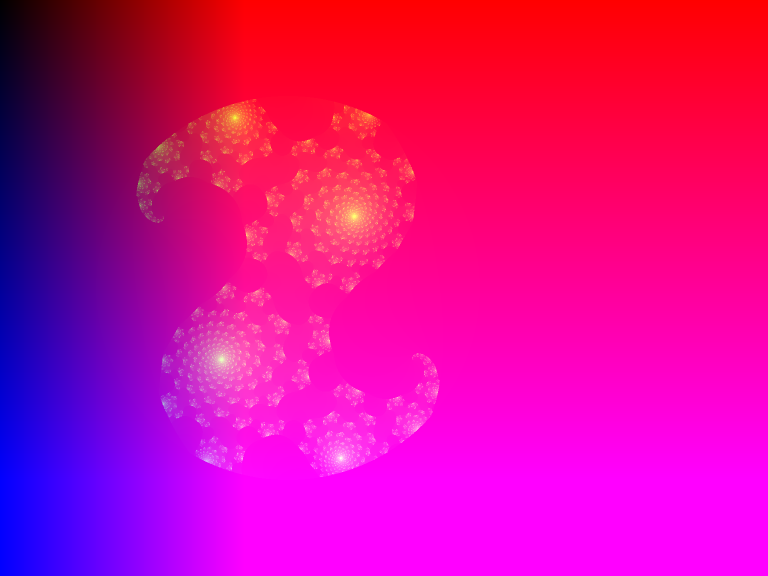
Give the GLSL for this background, as a WebGL 1 fragment shader.

```glsl
precision highp float;

// A twin-spiral Julia set glowing in green over a red and blue gradient.
// Red ramps in from the left, blue from the top down; green is the
// escape count of z*z + c, averaged over a small grid inside each pixel.

uniform vec2 u_resolution;

const int MAX_STEPS = 256;
const int GRID = 2;                          // samples per pixel side
const vec2 JULIA_SEED = vec2(0.3652, 0.1154);
const vec2 CENTER = vec2(0.5);               // in canvas heights
const float ZOOM = 3.0;                      // plane units per canvas height
const float ESCAPE_RADIUS = 1.0;
const float RED_WIDTH = 0.425;               // ramp lengths in canvas heights
const float BLUE_HEIGHT = 0.833;

vec2 complexSquare(vec2 z) {
  return vec2(z.x * z.x - z.y * z.y, 2.0 * z.x * z.y);
}

// Share of the allowed steps for which z stays inside the escape circle
float escapeShare(vec2 z, vec2 seed, float radius) {
  float count = 0.0;
  for (int i = 0; i < MAX_STEPS; i++) {
    if (dot(z, z) > radius * radius) break;
    z = complexSquare(z) + seed;
    count += 1.0;
  }
  return count / float(MAX_STEPS);
}

// Averages the fractal over a grid of points to smooth its edges
float smoothFractal(vec2 pixel, float height) {
  float total = 0.0;
  for (int j = 0; j < GRID; j++) {
    for (int i = 0; i < GRID; i++) {
      vec2 offset = (vec2(float(i), float(j)) + 0.5) / float(GRID) - 0.5;
      vec2 z = ((pixel + offset) / height - CENTER) * ZOOM;
      total += escapeShare(z, JULIA_SEED, ESCAPE_RADIUS);
    }
  }
  return total / float(GRID * GRID);
}

// Red grows rightwards and blue grows downwards until each saturates
vec2 redBlueRamps(vec2 point) {
  return clamp(vec2(point.x / RED_WIDTH, (1.0 - point.y) / BLUE_HEIGHT), 0.0, 1.0);
}

void main() {
  float height = u_resolution.y;
  vec2 redBlue = redBlueRamps(gl_FragCoord.xy / height);
  float green = smoothFractal(gl_FragCoord.xy, height);
  gl_FragColor = vec4(redBlue.x, green, redBlue.y, 1.0);
}
```
